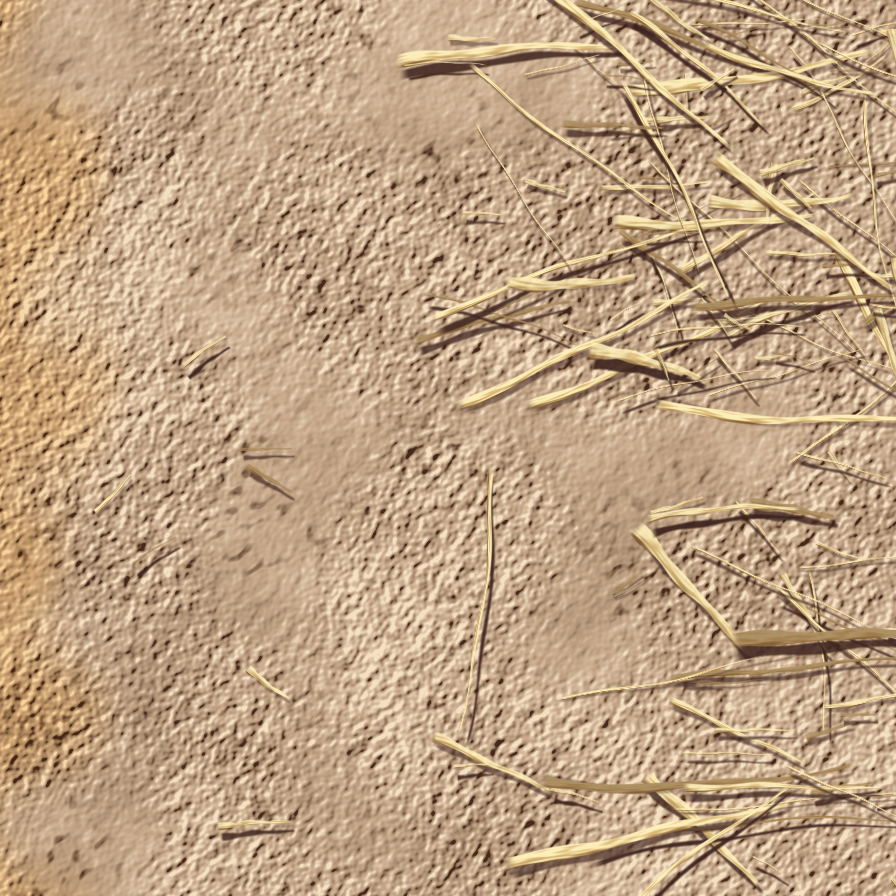
Reproduce this texture procedurally as a three.js fragment shader.

```glsl
varying vec2 vUv;

const vec3 PIT = vec3(0.27, 0.16, 0.10);
const vec3 UMBER = vec3(0.53, 0.41, 0.31);
const vec3 EARTH = vec3(0.66, 0.55, 0.44);
const vec3 CLAY = vec3(0.77, 0.65, 0.53);
const vec3 DUST = vec3(0.86, 0.76, 0.65);
const vec3 GLINT = vec3(0.96, 0.88, 0.76);
const vec3 STRAW_LIGHT = vec3(1.0, 0.94, 0.73);
const vec3 STRAW_MID = vec3(0.87, 0.74, 0.48);
const vec3 STRAW_DARK = vec3(0.50, 0.36, 0.20);
const vec3 SHADOW = vec3(0.23, 0.13, 0.11);
const int STRAWS = 150;
const float UPPER_STRAWS = 98.0;
const float LEFT_STRAWS = 144.0;
const float EDGE = 0.0011;
const float GRAIN = 58.0;
const float GRAIN_ANGLE = 0.85;
const float RELIEF = 0.85;
const float PATCHINESS = 0.13;
const vec2 LIGHT_STEP = vec2(-0.0017, 0.0013);
const vec2 SHADOW_STEP = vec2(-0.004, 0.010);

float hash(vec2 p) {
  vec3 q = fract(p.xyx * vec3(0.1031, 0.1030, 0.0973));
  q += dot(q, q.yzx + 33.33);
  return fract((q.x + q.y) * q.z);
}

vec2 rotate(vec2 p, float a) {
  float c = cos(a), s = sin(a);
  return vec2(c * p.x + s * p.y, c * p.y - s * p.x);
}

float corner(vec2 cell, vec2 offset) {
  float a = 6.2832 * hash(cell + 17.0);
  return dot(vec2(cos(a), sin(a)), offset);
}

// Gradient noise, roughly -1 to 1
float noise(vec2 p) {
  vec2 i = floor(p), f = p - i, e = vec2(1.0, 0.0);
  vec2 u = f * f * f * (f * (f * 6.0 - 15.0) + 10.0);
  float bottom = mix(corner(i, f), corner(i + e, f - e), u.x);
  float top = mix(corner(i + e.yx, f - e.yx), corner(i + 1.0, f - 1.0), u.x);
  return 1.5 * mix(bottom, top, u.y);
}

float soilHeight(vec2 p) {
  vec2 q = rotate(p, GRAIN_ANGLE) * vec2(0.68, 1.0) * GRAIN + 90.0;
  return 0.42 * noise(q) + 0.40 * noise(rotate(q, 0.4) * 2.0 + 9.0)
    + 0.28 * noise(rotate(q, -0.5) * 3.7 + 230.0);
}

vec3 soilRamp(float tone) {
  float k = clamp(tone, 0.0, 1.0) * 5.0;
  vec3 c = mix(PIT, UMBER, clamp(k, 0.0, 1.0));
  c = mix(c, EARTH, clamp(k - 1.0, 0.0, 1.0));
  c = mix(c, CLAY, clamp(k - 2.0, 0.0, 1.0));
  c = mix(c, DUST, clamp(k - 3.0, 0.0, 1.0));
  return mix(c, GLINT, clamp(k - 4.0, 0.0, 1.0));
}

// Side-lit grain with soft patches, dark pits and an ochre left border
vec3 soil(vec2 p) {
  float relief = soilHeight(p - LIGHT_STEP) - soilHeight(p + LIGHT_STEP);
  relief *= 0.7 + 0.8 * abs(relief);
  float patches = noise(p * 3.3 + 31.0) + 0.8 * noise(p * 8.0 + 70.0) + 0.6 * noise(p * 21.0 + 5.0);
  float rough = mix(0.3, 1.2, smoothstep(-0.6, 0.1, noise(p * 5.0 + 80.0)));
  float pits = smoothstep(0.2, 0.7, noise(rotate(p, 0.8) * vec2(50.0, 90.0) + 150.0));
  pits *= smoothstep(-0.2, 0.5, noise(p * 9.0 + 110.0));
  vec3 c = soilRamp(0.62 + RELIEF * rough * relief + PATCHINESS * patches - 0.4 * pits);
  float ochre = 1.0 - smoothstep(0.0, 0.12, p.x + 0.10 * noise(p * 6.0 + 12.0));
  return c * mix(vec3(1.0), vec3(1.01, 0.94, 0.80), ochre);
}

// Stalk space: x runs -1 to 1 along it, y is the signed distance across
vec2 stalkSpace(vec2 p, float angle, float reach, float bend) {
  vec2 q = rotate(p, angle);
  float u = q.x / reach;
  return vec2(u, q.y - bend * (1.0 - u * u) - 0.012 * reach * sin(u * 6.0 + bend * 900.0));
}

float stalkMask(vec2 s, float width, float blur) {
  float taper = width * mix(1.0, 0.3, 0.5 + 0.5 * s.x) * (1.0 + 0.2 * sin(s.x * 9.0 + width * 4000.0));
  float side = 1.0 - smoothstep(-blur, blur, abs(s.y) - taper);
  return side * (1.0 - smoothstep(0.9, 1.0, abs(s.x)));
}

void main() {
  vec3 color = soil(vUv);
  for (int i = 0; i < STRAWS; i++) {
    float id = float(i);
    vec2 r = vec2(hash(vec2(id, 3.0)), hash(vec2(id, 11.0)));
    float size = hash(vec2(id, 29.0)), turn = 2.0 * hash(vec2(id, 41.0)) - 1.0;
    float kind = hash(vec2(id, 53.0)), lift = hash(vec2(id, 67.0));
    // Dense tangle at upper right, sparser stalks below, scraps at left
    vec2 centre = vec2(0.44 + 0.60 * sqrt(r.x), 0.53 + 0.47 * r.y);
    if (id >= UPPER_STRAWS) centre = vec2(0.22 + 0.80 * sqrt(r.x), 0.48 * r.y);
    if (id >= LEFT_STRAWS) centre = vec2(0.32 * r.x, 0.15 + 0.6 * r.y);
    float reach = id >= LEFT_STRAWS ? 0.03 : mix(0.02, 0.20, size * size);
    float angle = 0.05 + 0.8 * turn * abs(turn) - step(0.78, kind);
    float width = min(mix(0.0011, 0.009, pow(hash(vec2(id, 83.0)), 2.4)), reach * 0.13);
    float bend = (lift - 0.5) * 0.16 * reach;
    // Shadow falls below the stalk, further off when it is raised
    vec2 drop = SHADOW_STEP * mix(0.35, 1.3, lift);
    vec2 s = stalkSpace(vUv - centre + drop, angle + 0.08 * (lift - 0.5), reach, bend);
    color = mix(color, SHADOW, stalkMask(s, width * 0.8 + 0.0008, 0.0018) * mix(0.3, 0.95, lift));
    // Lit upper side, dark underside and fine fibres along the stalk
    s = stalkSpace(vUv - centre, angle, reach, bend);
    if (abs(s.x) > 1.0 || abs(s.y) > 0.02) continue;
    float across = s.y / width;
    float fibre = noise(vec2(s.x * reach * 40.0 + id * 5.0, across * 2.2 + 50.0));
    vec3 stalk = mix(STRAW_MID, STRAW_LIGHT, smoothstep(-0.8, 0.5, across + 1.3 * fibre));
    stalk = mix(STRAW_DARK, stalk, smoothstep(-1.1, -0.3, across + 0.4 * fibre));
    stalk = mix(stalk, STRAW_DARK, 0.65 * step(kind, 0.20));
    color = mix(color, stalk, stalkMask(s, width, EDGE) * mix(0.75, 1.0, size));
  }
  gl_FragColor = vec4(color, 1.0);
}
```
